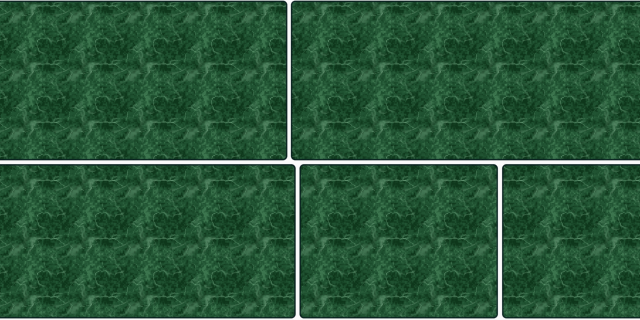
This texture is drawn by a Shadertoy shader. Its source:

```glsl
// Green marble slabs with rounded corners, laid in two offset rows with white joints.
// A wrapping marble swatch (clouds, grain, pale veins) repeats 11 times across and
// 5.5 times down; the slabs are rounded-box distances that wrap at the sides.

const float SWATCHES_PER_HEIGHT = 5.5;
const float CORNER_RADIUS = 0.014;
const float RIM_WIDTH = 0.0045;

const vec3 DARK_GREEN  = vec3(0.055, 0.215, 0.105);
const vec3 MID_GREEN   = vec3(0.125, 0.325, 0.195);
const vec3 LIGHT_GREEN = vec3(0.235, 0.460, 0.305);
const vec3 VEIN_GREEN  = vec3(0.42, 0.62, 0.48);
const vec3 RIM_COLOUR  = vec3(0.025, 0.11, 0.115);
const vec3 JOINT_WHITE = vec3(0.98);

// Slab bounds: left, bottom, right, top, in canvas heights
const vec4 SLABS[3] = vec4[3](
    vec4(0.909, 0.499, 2.898, 0.998),
    vec4(0.936, 0.005, 1.556, 0.487),
    vec4(1.569, 0.005, 2.924, 0.487));

float hash(vec2 cell, float seed) {
    uvec2 k = uvec2(cell + 0.5);
    uint h = k.x * 1597334673u ^ k.y * 3812015801u ^ uint(seed) * 668265263u;
    h = (h ^ (h >> 15)) * 2246822519u;
    h = (h ^ (h >> 13)) * 3266489917u;
    return float((h ^ (h >> 16)) & 65535u) / 65535.0;
}

// Value noise that wraps after one unit of p
float tiledNoise(vec2 p, float freq, float seed) {
    p *= freq;
    vec2 i = floor(p), f = p - i;
    f = f * f * (3.0 - 2.0 * f);
    vec2 a = mod(i, freq), b = mod(i + 1.0, freq);
    return mix(mix(hash(a, seed), hash(vec2(b.x, a.y), seed), f.x),
               mix(hash(vec2(a.x, b.y), seed), hash(b, seed), f.x), f.y);
}

float tiledFbm(vec2 p, float freq, float seed) {
    float sum = 0.0, weight = 0.5;
    for (int i = 0; i < 4; i++) {
        sum += weight * tiledNoise(p, freq, seed + float(i));
        freq *= 2.0;
        weight *= 0.58;
    }
    return sum / 1.056;
}

// Soft slanted ellipse, repeated once per swatch
float patchMask(vec2 p, vec2 centre, vec2 size, float angle) {
    vec2 d = fract(p - centre + 0.5) - 0.5;
    float c = cos(angle), s = sin(angle);
    d = vec2(c * d.x + s * d.y, c * d.y - s * d.x) / size;
    return exp(-dot(d, d));
}

// Thin line along the middle level of the noise, broken in places
float vein(vec2 p, float freq, float width, float seed) {
    float level = abs(tiledNoise(p, freq, seed) - 0.5);
    float broken = smoothstep(0.35, 0.75, tiledNoise(p, freq + 2.0, seed + 7.0));
    return (1.0 - smoothstep(0.0, width, level)) * broken;
}

vec3 marble(vec2 p) {
    vec2 warp = vec2(tiledFbm(p, 4.0, 11.0), tiledFbm(p, 4.0, 23.0)) - 0.5;
    vec2 q = p + 0.22 * warp;

    // Broad light and dark regions, then grain
    float tone = 0.44 + 0.85 * (tiledFbm(q, 3.0, 31.0) - 0.5);
    tone += 0.30 * patchMask(q, vec2(0.48, 0.80), vec2(0.13, 0.34), -0.45);
    tone -= 0.20 * patchMask(q, vec2(0.98, 0.78), vec2(0.22, 0.26), 0.0);
    tone -= 0.14 * patchMask(q, vec2(0.80, 0.40), vec2(0.20, 0.14), 0.3);
    tone += 0.48 * (tiledNoise(p, 23.0, 41.0) - 0.5);
    tone += 0.42 * (tiledNoise(p, 41.0, 47.0) - 0.5);
    vec3 colour = mix(DARK_GREEN, MID_GREEN, smoothstep(0.05, 0.55, tone));
    colour = mix(colour, LIGHT_GREEN, smoothstep(0.52, 0.95, tone));

    // Fine cracks and a few brighter streaks
    float veins = 0.50 * vein(q, 4.0, 0.07, 53.0) + 0.42 * vein(q, 7.0, 0.10, 61.0);
    veins += 0.60 * patchMask(q, vec2(0.56, 0.24), vec2(0.018, 0.16), -0.55);
    veins += 0.50 * patchMask(q, vec2(0.05, 0.27), vec2(0.13, 0.016), 0.25);
    veins += 0.40 * patchMask(q, vec2(0.03, 0.95), vec2(0.016, 0.22), 0.12);
    veins *= 0.55 + 0.6 * tiledNoise(p, 19.0, 71.0);
    return mix(colour, VEIN_GREEN, clamp(veins, 0.0, 0.85));
}

float roundedBox(vec2 p, vec4 bounds, float radius) {
    vec2 d = abs(p - 0.5 * (bounds.xy + bounds.zw)) - 0.5 * (bounds.zw - bounds.xy) + radius;
    return length(max(d, 0.0)) + min(max(d.x, d.y), 0.0) - radius;
}

// Signed distance to the nearest slab, wrapping every two heights sideways
float slabDistance(vec2 p) {
    float nearest = 1.0;
    for (int i = 0; i < 3; i++)
        for (int wrap = 0; wrap < 2; wrap++)
            nearest = min(nearest, roundedBox(p + vec2(2.0 * float(wrap), 0.0), SLABS[i], CORNER_RADIUS));
    return nearest;
}

void mainImage(out vec4 fragColor, in vec2 fragCoord) {
    vec2 p = fragCoord / iResolution.y;
    float soft = 0.75 / iResolution.y;
    float d = slabDistance(p);

    vec3 colour = marble(p * SWATCHES_PER_HEIGHT);
    colour = mix(colour, RIM_COLOUR, 0.85 * smoothstep(-RIM_WIDTH - soft, -RIM_WIDTH + soft, d));
    colour = mix(colour, JOINT_WHITE, smoothstep(-soft, soft, d));
    fragColor = vec4(colour, 1.0);
}
```
